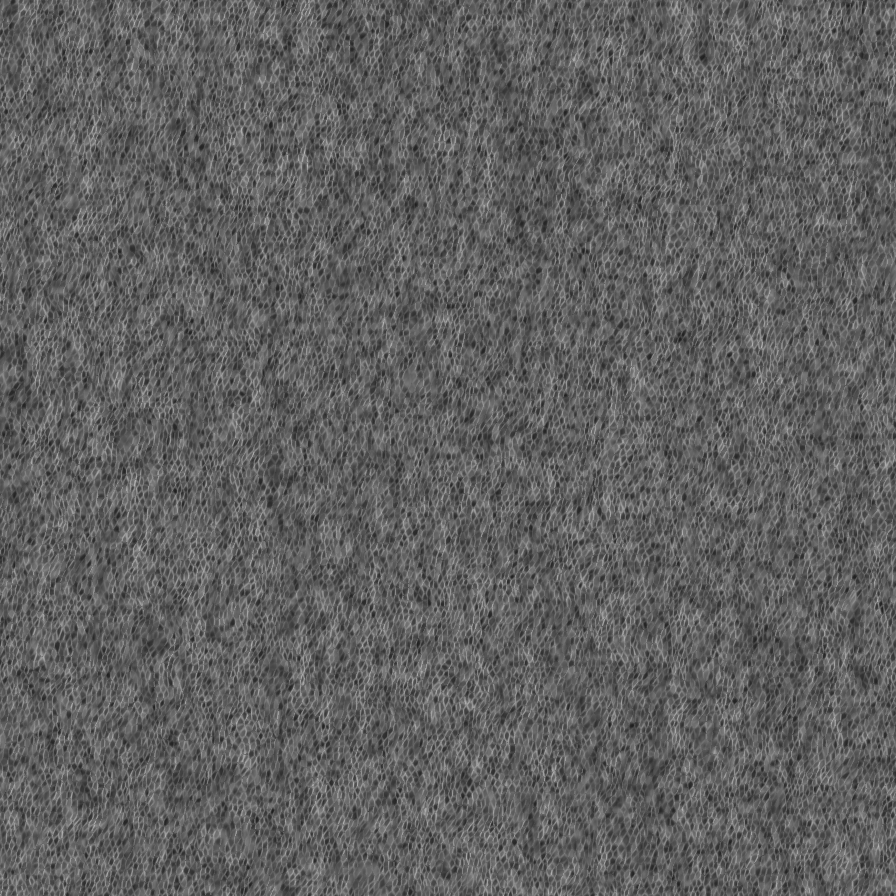
This texture is drawn by a WebGL 1 fragment shader. Its source:

```glsl
precision highp float;
// Fine grey woven cloth: a staggered, leaning lattice of jittered lozenges.
// Each is a dark tinted grain framed by pale upright threads of uneven
// strength; value noise adds fine grain, soft blotches and faint streaks.
uniform vec2 u_resolution;

#define CELLS vec2(172.0, 146.0) // grains across and rows up the canvas
#define ROW_SCALE 0.68           // row height in the grain metric
#define LEAN 0.16                // sideways slant of the grains
#define JITTER 0.72              // irregularity of the lattice
#define BASE_GREY 0.370
#define THREAD_GAIN 0.185        // brightness of threads over grains
#define TINT_GAIN 0.16           // spread of grain brightness
#define GRAIN_GAIN 0.20
#define BLOTCH_GAIN 0.055
#define STREAK_GAIN 0.02
#define SPECK_SHARE 0.0004       // share of cells with a pale speck

float hash(vec2 p) {
  return fract(sin(dot(p, vec2(127.1, 311.7))) * 43758.5453);
}

float noise(vec2 p) {
  vec2 i = floor(p);
  vec2 f = fract(p);
  f = f * f * (3.0 - 2.0 * f);
  float low = mix(hash(i), hash(i + vec2(1.0, 0.0)), f.x);
  float high = mix(hash(i + vec2(0.0, 1.0)), hash(i + vec2(1.0, 1.0)), f.x);
  return mix(low, high, f.y);
}

// Nearest distance, second nearest distance, random value of the cell,
// and how upright its closest border is.
vec4 weaveCell(vec2 p) {
  vec2 first = vec2(8.0);
  vec2 second = vec2(9.0);
  float value = 0.0;
  for (int j = -2; j <= 2; j++) {
    float row = floor(p.y) + float(j);
    float stagger = 0.5 * mod(row, 2.0);
    for (int i = -1; i <= 1; i++) {
      vec2 id = vec2(floor(p.x - stagger) + float(i), row);
      vec2 shift = vec2(hash(id + 17.3), hash(id + 41.9)) - 0.5;
      vec2 center = id + vec2(stagger, 0.0) + 0.5 + JITTER * shift;
      vec2 offset = (center - p) * vec2(1.0, ROW_SCALE);
      if (length(offset) < length(first)) {
        second = first;
        first = offset;
        value = hash(id + 73.1);
      } else if (length(offset) < length(second)) {
        second = offset;
      }
    }
  }
  vec2 across = second - first;
  float upright = abs(across.x) / max(length(across), 0.001);
  return vec4(length(first), length(second), value, upright);
}

void main() {
  vec2 uv = gl_FragCoord.xy / u_resolution.y;
  vec2 slanted = vec2(uv.x - LEAN * uv.y, uv.y);
  slanted += 0.007 * vec2(noise(uv * 31.0 + 5.1), noise(uv * 27.0 + 22.8));

  // Grains and the threads between them, strongest where upright
  vec4 cell = weaveCell(slanted * CELLS);
  float thread = 1.0 - smoothstep(0.0, 0.5, cell.y - cell.x);
  float tint = (cell.z - 0.5) * (1.0 - 0.6 * thread);
  float streak = noise(uv * vec2(62.0, 7.0) + 57.2) - 0.5;
  float vigor = 0.35 + 1.3 * noise(slanted * vec2(150.0, 75.0) + 83.6);
  vigor = (vigor + 0.5 * streak) * mix(0.25, 1.0, cell.w);

  // Fine grain and broader patches
  float grain = noise(slanted * CELLS * vec2(1.5, 1.0) + 9.7) - 0.5;
  float blotch = noise(slanted * vec2(75.0, 60.0) + 31.4) - 0.5;

  float grey = BASE_GREY;
  grey += THREAD_GAIN * (vigor * thread - 0.34);
  grey += TINT_GAIN * tint;
  grey += GRAIN_GAIN * grain;
  grey += BLOTCH_GAIN * blotch;
  grey += STREAK_GAIN * streak;

  // Rare pale specks
  float speck = step(1.0 - SPECK_SHARE, cell.z);
  grey += 0.4 * speck * (1.0 - smoothstep(0.1, 0.45, cell.x));

  gl_FragColor = vec4(vec3(clamp(grey, 0.0, 1.0)), 1.0);
}
```
